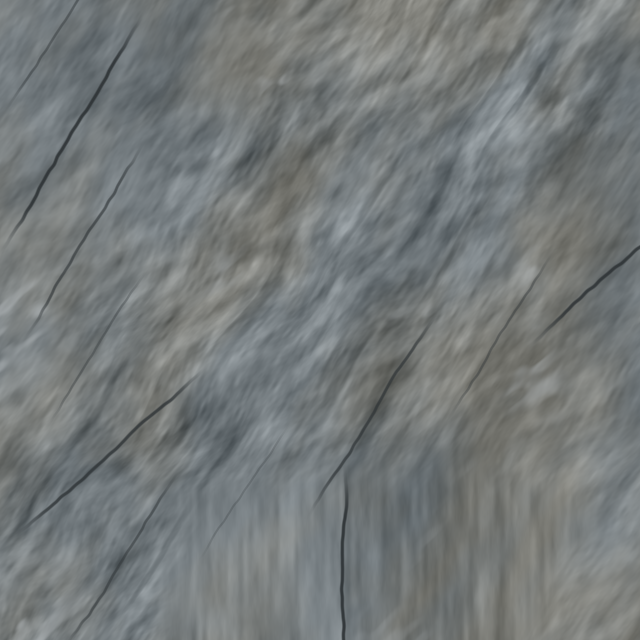
This texture is drawn by a three.js fragment shader. Its source:

```glsl
// Grey slate: a split stone face with slanting fibrous grain, pale quartz flecks and cracks.
// Stretched value noise in rotated frames makes the grain; a loop spreads tapered cracks
// around a rough middle slab, and the foot of the stone has upright saw marks.
varying vec2 vUv;

const float GRAIN_ANGLE = 1.01;
const float FLAKE_ANGLE = 0.72;
const float UPRIGHT = 1.5708;
const float STRIP_START = -0.43;
const float STRIP_WIDTH = 0.105;
const float SLAB_CENTRE = 0.1;
const vec3 SLATE = vec3(0.462, 0.481, 0.482);
const vec3 QUARTZ = vec3(0.70, 0.72, 0.73);
const vec3 CRACK_DARK = vec3(0.17, 0.19, 0.20);
const vec3 RUST_SHIFT = vec3(0.022, 0.003, -0.022);

float hash(vec2 p) {
  vec3 q = fract(p.xyx * 0.1031);
  q += dot(q, q.yzx + 33.33);
  return fract((q.x + q.y) * q.z);
}

float noise(vec2 p) {
  vec2 i = floor(p);
  vec2 f = fract(p);
  f = f * f * (3.0 - 2.0 * f);
  float low = mix(hash(i), hash(i + vec2(1.0, 0.0)), f.x);
  float high = mix(hash(i + vec2(0.0, 1.0)), hash(i + vec2(1.0, 1.0)), f.x);
  return mix(low, high, f.y);
}

float fbm(vec2 p) {
  float sum = 0.0;
  float gain = 0.533;
  for (int i = 0; i < 4; i++) {
    sum += gain * noise(p);
    p = p * 2.03 + 17.3;
    gain *= 0.5;
  }
  return sum;
}

// Coordinates (across, along) of a grain that runs at the given angle.
vec2 toGrain(vec2 p, float angle) {
  float c = cos(angle);
  float s = sin(angle);
  return vec2(p.x * s - p.y * c, p.x * c + p.y * s);
}

vec2 fromGrain(vec2 g, float angle) {
  float c = cos(angle);
  float s = sin(angle);
  return vec2(g.x * s + g.y * c, g.y * s - g.x * c);
}

// Soft-edged, slightly wavering line that thins out at both ends.
float crack(vec2 p, vec2 centre, float angle, float halfLength, float width) {
  vec2 g = toGrain(p - centre, angle);
  g.x += 0.007 * (noise(vec2(g.y * 14.0, angle + centre.x * 40.0)) - 0.5);
  g.x += 0.002 * (noise(vec2(g.y * 70.0, centre.y * 40.0)) - 0.5);
  float taper = 1.0 - smoothstep(0.55, 1.0, abs(g.y) / halfLength);
  return taper * (1.0 - smoothstep(width * 0.2, width, abs(g.x)));
}

float slantedCracks(vec2 p) {
  float dark = 0.0;
  for (int i = 0; i < 10; i++) {
    float n = float(i);
    float strength = fract(n * 0.618 + 0.35);
    float across = STRIP_START + n * STRIP_WIDTH;
    float side = across - SLAB_CENTRE;
    float along = 0.2 + abs(side) * mix(1.25, 2.0, step(0.0, side));
    vec2 centre = fromGrain(vec2(across, along), GRAIN_ANGLE);
    float angle = mod(n, 5.0) > 3.5 ? FLAKE_ANGLE : GRAIN_ANGLE + 0.05 * (strength - 0.5);
    float line = crack(p, centre, angle, 0.13 + 0.1 * strength, 0.0026 + 0.0018 * strength);
    dark = max(dark, line * mix(0.2, 0.9, strength));
  }
  return dark;
}

// Tone that steps softly from one split layer to the next.
float layerTone(float across) {
  float s = (across - STRIP_START) / STRIP_WIDTH + 0.5;
  float id = floor(s);
  return mix(hash(vec2(id, 3.0)), hash(vec2(id + 1.0, 3.0)), smoothstep(0.46, 0.54, fract(s))) - 0.5;
}

void main() {
  vec2 p = vUv;
  vec2 bent = p + 0.018 * (vec2(noise(p * 9.0), noise(p * 9.0 + 31.0)) - 0.5);
  vec2 grain = toGrain(bent, GRAIN_ANGLE);
  vec2 flake = toGrain(bent, FLAKE_ANGLE);

  // Regions: smoother outer layers and the upright foot.
  float ragged = 0.12 * (noise(p * 11.0 + 5.0) - 0.5);
  float outer = smoothstep(0.16, 0.34, abs(grain.x - SLAB_CENTRE) + ragged);
  float foot = (1.0 - smoothstep(0.21, 0.30, p.y + ragged * 0.6))
    * smoothstep(0.25, 0.34, p.x + ragged) * (1.0 - smoothstep(0.84, 0.93, p.x + ragged));

  // Slanting grain: fine fibres, streaks and crossing flakes.
  float fibres = noise(grain * vec2(185.0, 48.0)) - 0.5;
  float streaks = fbm(grain * vec2(50.0, 11.0)) - 0.5;
  float flakes = fbm(flake * vec2(48.0, 19.0) + 7.0) - 0.5;
  float grooves = smoothstep(0.64, 0.9, noise(grain * vec2(62.0, 4.5) + 13.0));
  float slanted = 0.075 * fibres + 0.19 * streaks + 0.21 * flakes - 0.07 * grooves * (1.0 - outer);
  slanted *= mix(1.1, 0.72, outer);

  // Upright saw marks, darker just right of the seam.
  vec2 saw = toGrain(p, UPRIGHT);
  float upright = 0.08 * (noise(saw * vec2(125.0, 9.0)) - 0.5) + 0.15 * (fbm(saw * vec2(60.0, 14.0)) - 0.5);
  upright -= 0.045 * smoothstep(0.533, 0.54, p.x) * (1.0 - smoothstep(0.62, 0.74, p.x));

  float broad = 0.19 * (fbm(grain * vec2(8.0, 3.5) + 21.0) - 0.5);
  float tone = broad + mix(slanted, upright, foot) + 0.045 * outer * (1.0 - foot) * layerTone(grain.x);
  vec3 color = SLATE + tone;

  // Faint rust and blue tints, then pale quartz flecks.
  color += RUST_SHIFT * clamp(4.0 * (fbm(grain * vec2(7.0, 4.0) + 53.0) - 0.5), -0.6, 1.0);
  float patches = smoothstep(0.56, 0.80, fbm(grain * vec2(8.0, 4.0) + 71.0));
  float flecks = smoothstep(0.45, 0.85, noise(flake * vec2(75.0, 26.0) + 9.0));
  color = mix(color, QUARTZ, 0.6 * patches * flecks * (1.0 - 0.7 * foot));

  // Cracks and the upright seam.
  float seam = crack(p, vec2(0.537, 0.08), UPRIGHT - 0.02, 0.2, 0.0042);
  color = mix(color, CRACK_DARK, max(slantedCracks(p), 0.9 * seam));
  gl_FragColor = vec4(color, 1.0);
}
```
